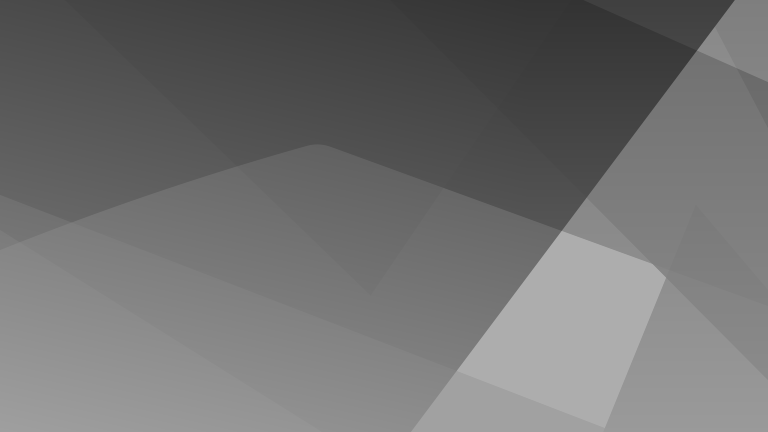
Give the GLSL for this background, as a Shadertoy shader.

```glsl
// Overlapping grey paper-like planes: a dark sky, a rounded hill and a light
// panel to the right. Each is a soft vertical gradient, stepped in tone by
// half-planes. Positions are on a 16 by 9 grid.

// 1 on the left of the line when travelling from a to b, with a smooth edge
float leftOf(vec2 p, vec2 a, vec2 b) {
    vec2 dir = normalize(b - a);
    float dist = dir.x * (p.y - a.y) - dir.y * (p.x - a.x);
    float pixel = 9.0 / iResolution.y;
    return smoothstep(-0.6 * pixel, 0.6 * pixel, dist);
}

// Minimum of two heights with a rounded join
float smoothMin(float a, float b, float k) {
    float h = max(k - abs(a - b), 0.0) / k;
    return min(a, b) - 0.25 * h * h * k;
}

// Hill: gently bowed rise on the left, straight descent on the right
float hillMask(vec2 p) {
    float rise = 3.79 + 0.399 * p.x - 0.0093 * p.x * p.x;
    float descent = 5.06 - 0.364 * (p.x - 9.31);
    float pixel = 9.0 / iResolution.y;
    float dist = (smoothMin(rise, descent, 0.16) - p.y) * 0.94;
    return smoothstep(-0.6 * pixel, 0.6 * pixel, dist);
}

void mainImage(out vec4 fragColor, in vec2 fragCoord) {
    vec2 p = fragCoord / iResolution.xy * vec2(16.0, 9.0);
    float depth = 9.0 - p.y;

    // Crossing edges
    float hill = hillMask(p);
    float panelSide = leftOf(p, vec2(15.31, 9.0), vec2(8.56, 0.0));
    float lowBand = leftOf(p, vec2(12.6, 0.083), vec2(0.0, 4.94));
    float lowCorner = leftOf(p, vec2(6.71, 0.0), vec2(0.0, 4.21));
    float westFold = leftOf(p, vec2(7.6, 2.96), vec2(1.35, 9.0));
    float eastFold = leftOf(p, vec2(11.9, 9.0), vec2(7.8, 2.96));
    float longFold = leftOf(p, vec2(16.0, 1.08), vec2(8.125, 9.0));
    float topBand = 1.0 - leftOf(p, vec2(16.0, 7.29), vec2(12.15, 9.0));
    float topCorner = leftOf(p, vec2(14.6, 9.0), vec2(16.0, 6.33));
    float quadSide = leftOf(p, vec2(12.6, 0.083), vec2(13.875, 3.21));
    float faintWedge = leftOf(p, vec2(16.0, 2.96), vec2(14.5, 4.73));

    // Dark sky
    float sky = 0.28 + 0.026 * depth - 0.006 * min(p.x, 11.0);
    sky += 0.012 * westFold - 0.01 * (1.0 - longFold) - 0.005 * eastFold;
    sky += 0.05 * topBand + 0.04 * lowBand + 0.025 * lowCorner;

    // Hill slopes, with a darker triangle hanging between two folds
    float slope = 0.342 + 0.026 * depth - 0.006 * p.x;
    slope += 0.013 * max(westFold, eastFold);
    slope += 0.02 * lowBand + 0.015 * lowCorner;

    // Light panel
    float panel = 0.43 + 0.014 * depth + 0.045 * longFold;
    panel += 0.1 * topBand - 0.035 * topCorner + 0.015 * hill;
    panel -= 0.013 * faintWedge * (1.0 - quadSide);

    // Brightest facet, dimmed along its foot
    float facet = hill * longFold * quadSide;
    panel = mix(panel, 0.68 - 0.05 * lowBand, facet);

    float grey = mix(mix(sky, slope, hill), panel, panelSide);
    fragColor = vec4(vec3(grey), 1.0);
}
```
